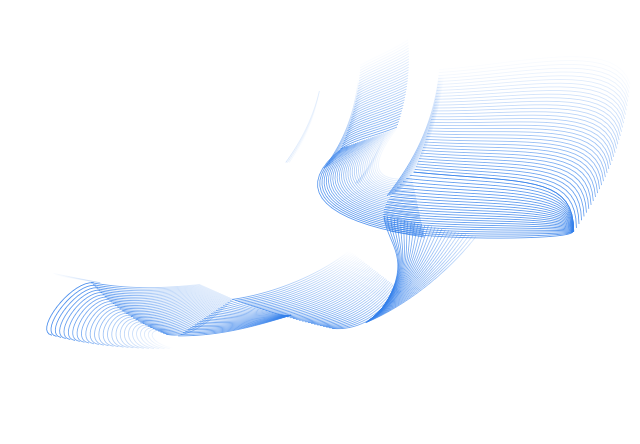
Give the GLSL for this background, as a Shadertoy shader.

```glsl
// Folded translucent ribbons woven from fine blue curves on a white ground.

float ink = 0.0; // accumulated line coverage

vec2 bezier(vec2 a, vec2 b, vec2 c, vec2 d, float s) {
    float r = 1.0 - s;
    return r*r*r*a + 3.0*r*r*s*b + 3.0*r*s*s*c + s*s*s*d;
}

// Curves blended from a to b. bow bends the paths of both ends (start.xy, end.xy);
// fade holds the opacity at a's start, a's end, b's start, b's end.
void sheet(vec2 p, vec2 a0, vec2 a1, vec2 a2, vec2 a3,
           vec2 b0, vec2 b1, vec2 b2, vec2 b3, vec4 bow, vec4 fade, float count) {
    // Skip points outside the bounds
    vec2 low = min(min(min(a0, a1), min(a2, a3)), min(min(b0, b1), min(b2, b3))) - 0.25;
    vec2 high = max(max(max(a0, a1), max(a2, a3)), max(max(b0, b1), max(b2, b3))) + 0.25;
    if (any(lessThan(p, low)) || any(greaterThan(p, high))) return;

    float pixel = 5.34 / iResolution.y;
    for (float i = 0.0; i < count; i++) {
        float u = i / (count - 1.0);
        float bend = 4.0 * u * (1.0 - u);
        vec2 c0 = mix(a0, b0, u) + bend * bow.xy;
        vec2 c1 = mix(a1, b1, u) + bend * bow.xy;
        vec2 c2 = mix(a2, b2, u) + bend * bow.zw;
        vec2 c3 = mix(a3, b3, u) + bend * bow.zw;

        // Nearest point on the curve, taken as short segments
        float nearest = 100.0, along = 0.0;
        vec2 start = c0;
        for (float k = 1.0; k <= 18.0; k++) {
            vec2 end = bezier(c0, c1, c2, c3, k / 18.0);
            vec2 span = end - start;
            float h = clamp(dot(p - start, span) / max(dot(span, span), 1e-6), 0.0, 1.0);
            float gap = length(p - start - h * span);
            if (gap < nearest) {
                nearest = gap;
                along = (k - 1.0 + h) / 18.0;
            }
            start = end;
        }
        float cover = clamp((0.005 + 0.5 * pixel - nearest) / pixel, 0.0, 1.0);
        vec2 opacity = mix(fade.xz, fade.yw, along);
        ink = 1.0 - (1.0 - ink) * (1.0 - cover * mix(opacity.x, opacity.y, u));
    }
}

void mainImage(out vec4 fragColor, in vec2 fragCoord) {
    // Canvas is 5.34 units high, y runs down
    vec2 p = vec2(fragCoord.x, iResolution.y - fragCoord.y) * 5.34 / iResolution.y;

    // Right ribbon: upper sheet, then the fold below it
    sheet(p, vec2(5.29, 0.8), vec2(6.3, 0.72), vec2(7.4, 0.4), vec2(7.58, 0.95),
          vec2(4.98, 2.07), vec2(6.3, 2.2), vec2(6.9, 2.1), vec2(6.9, 2.78),
          vec4(0.05, 0.02, 0.13, 0.04), vec4(0.0, 0.0, 0.75, 0.85), 38.0);
    sheet(p, vec2(4.98, 2.07), vec2(6.3, 2.2), vec2(6.9, 2.1), vec2(6.9, 2.78),
          vec2(4.7, 2.78), vec2(5.3, 2.9), vec2(6.9, 2.88), vec2(6.88, 2.79),
          vec4(-0.2, 0.05, 0.0, 0.0), vec4(0.8, 0.8, 0.75, 0.85), 24.0);
    // Shaded left edge of the upper sheet
    sheet(p, vec2(5.28, 0.9), vec2(5.22, 1.4), vec2(5.05, 1.85), vec2(4.66, 2.35),
          vec2(5.34, 0.9), vec2(5.27, 1.4), vec2(5.14, 1.9), vec2(4.8, 2.3),
          vec4(0), vec4(0.0, 0.8, 0.0, 0.15), 8.0);

    // Centre ribbon: upper sheet, shaded edge and rounded fold
    sheet(p, vec2(4.34, 0.75), vec2(4.5, 0.66), vec2(4.7, 0.58), vec2(4.9, 0.45),
          vec2(4.1, 1.79), vec2(4.25, 1.68), vec2(4.5, 1.64), vec2(4.77, 1.53),
          vec4(0.05, 0.0, 0.06, 0.0), vec4(0.0, 0.0, 0.8, 0.6), 34.0);
    sheet(p, vec2(4.31, 0.95), vec2(4.26, 1.4), vec2(4.12, 1.72), vec2(3.9, 2.02),
          vec2(4.38, 0.95), vec2(4.32, 1.4), vec2(4.2, 1.7), vec2(4.0, 1.95),
          vec4(0), vec4(0.0, 0.75, 0.0, 0.1), 7.0);
    sheet(p, vec2(4.12, 1.78), vec2(3.45, 2.3), vec2(3.95, 2.68), vec2(5.1, 2.85),
          vec2(4.77, 1.55), vec2(4.5, 1.9), vec2(4.4, 2.2), vec2(4.95, 2.15),
          vec4(0), vec4(0.8, 0.85, 0.03, 0.15), 30.0);

    // Twisting tail below the right ribbon
    sheet(p, vec2(4.62, 2.6), vec2(4.65, 2.95), vec2(5.0, 3.1), vec2(4.58, 3.75),
          vec2(5.72, 2.85), vec2(5.45, 3.2), vec2(4.95, 3.65), vec2(4.4, 3.88),
          vec4(0), vec4(0.8, 0.7, 0.2, 0.8), 28.0);

    // Middle wave, opening up and to the right
    sheet(p, vec2(2.8, 3.6), vec2(3.3, 3.53), vec2(3.85, 3.3), vec2(4.2, 3.02),
          vec2(4.0, 3.95), vec2(4.3, 3.98), vec2(4.6, 3.8), vec2(4.82, 3.5),
          vec4(0.0, 0.02, 0.0, 0.0), vec4(0.75, 0.0, 0.85, 0.35), 34.0);

    // Lower wave: the narrow wedge, the long sheet and the left loop
    sheet(p, vec2(2.8, 3.6), vec2(3.0, 3.68), vec2(3.2, 3.74), vec2(3.45, 3.8),
          vec2(2.15, 4.04), vec2(2.6, 4.04), vec2(3.0, 3.95), vec2(3.5, 3.79),
          vec4(0), vec4(0.6, 0.4, 0.8, 0.6), 24.0);
    sheet(p, vec2(1.1, 3.4), vec2(1.5, 3.47), vec2(1.9, 3.48), vec2(2.4, 3.42),
          vec2(2.0, 4.02), vec2(2.2, 4.06), vec2(2.4, 4.0), vec2(2.8, 3.6),
          vec4(-0.04, 0.05, 0.0, 0.0), vec4(0.85, 0.1, 0.85, 0.2), 34.0);
    sheet(p, vec2(1.12, 3.4), vec2(0.85, 3.38), vec2(0.4, 3.98), vec2(0.62, 4.03),
          vec2(1.9, 3.97), vec2(1.75, 4.0), vec2(1.85, 4.15), vec2(2.1, 4.19),
          vec4(-0.04, 0.05, -0.03, 0.05), vec4(0.9, 0.9, 0.2, 0.0), 26.0);

    // Faint loose strands
    sheet(p, vec2(3.44, 1.95), vec2(3.62, 1.7), vec2(3.75, 1.45), vec2(3.84, 1.1),
          vec2(3.5, 1.95), vec2(3.65, 1.72), vec2(3.77, 1.45), vec2(3.84, 1.1),
          vec4(0), vec4(0.2, 0.04, 0.0, 0.04), 4.0);
    sheet(p, vec2(4.28, 2.2), vec2(4.43, 2.05), vec2(4.53, 1.85), vec2(4.63, 1.6),
          vec2(4.32, 2.2), vec2(4.46, 2.05), vec2(4.55, 1.85), vec2(4.64, 1.6),
          vec4(0), vec4(0.3, 0.0, 0.1, 0.0), 3.0);
    sheet(p, vec2(0.65, 3.29), vec2(0.85, 3.33), vec2(1.0, 3.36), vec2(1.2, 3.4),
          vec2(0.7, 3.32), vec2(0.85, 3.34), vec2(1.0, 3.37), vec2(1.2, 3.4),
          vec4(0), vec4(0.03, 0.2, 0.0, 0.1), 3.0);

    fragColor = vec4(mix(vec3(1.0), vec3(0.2, 0.5, 0.92), ink), 1.0);
}
```
